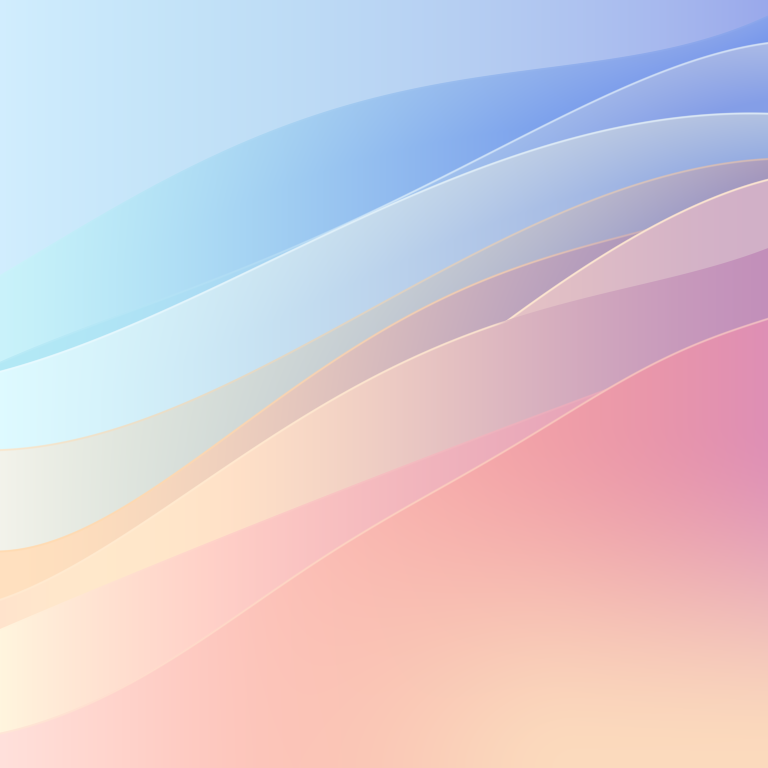
This background is drawn by a Shadertoy shader. Its source:

```glsl
// Pastel layered waves sweeping from pale blue down to coral and peach.
#define RIM_WIDTH 0.0011
#define SHADE_DEPTH 0.075
#define SHADE_TINT vec3(-0.15, -0.11, 0.005)
#define RIM_ICE vec3(0.93, 0.98, 1.0)
#define RIM_CREAM vec3(1.0, 0.92, 0.82)
#define RIM_GOLD vec3(1.0, 0.85, 0.68)
#define FLOOR_PEACH vec3(0.985, 0.855, 0.74)

// Smooth curve through five heights evenly spaced over x = 0..1.
float wave(float x, float start, vec4 heights) {
    vec4 d1 = heights - vec4(start, heights.xyz);
    vec3 d2 = d1.yzw - d1.xyz;
    vec2 d3 = d2.yz - d2.xy;
    float d4 = d3.y - d3.x;
    float t = 4.0 * x;
    return start + t * (d1.x + (t - 1.0) / 2.0 * (d2.x
         + (t - 2.0) / 3.0 * (d3.x + (t - 3.0) / 4.0 * d4)));
}

// Smooth horizontal gradient through four evenly spaced colours.
vec3 ramp(float x, mat4x3 c) {
    vec3 d1 = c[1] - c[0];
    vec3 d2 = c[2] - 2.0 * c[1] + c[0];
    vec3 d3 = c[3] - 3.0 * c[2] + 3.0 * c[1] - c[0];
    float t = 3.0 * x;
    return clamp(c[0] + t * (d1 + (t - 1.0) / 2.0 * (d2 + (t - 2.0) / 3.0 * d3)), 0.0, 1.0);
}

// Fills everything below the edge, then lights its rim.
void layer(inout vec3 color, vec2 uv, float edge, vec3 fill, float shade, vec3 rim, float glow) {
    float pixel = 1.0 / iResolution.y;
    float slope = dFdx(edge) * iResolution.x;
    float depth = (edge - uv.y) / sqrt(1.0 + slope * slope);
    fill += SHADE_TINT * shade * uv.x * uv.x * clamp(depth / SHADE_DEPTH, 0.0, 1.0);
    color = mix(color, fill, smoothstep(-0.7 * pixel, 0.7 * pixel, depth));
    float line = 1.0 - smoothstep(0.0, RIM_WIDTH + pixel, abs(depth - RIM_WIDTH));
    color = mix(color, rim, line * glow);
}

void mainImage(out vec4 fragColor, in vec2 fragCoord) {
    vec2 uv = fragCoord / iResolution.xy;
    float x = uv.x;

    // Sky
    vec3 color = ramp(x, mat4x3(0.82, 0.93, 0.995, 0.75, 0.87, 0.965,
                                0.70, 0.79, 0.945, 0.60, 0.66, 0.92));

    // Blue waves
    vec3 fill = ramp(x, mat4x3(0.79, 0.95, 0.98, 0.66, 0.835, 0.95,
                               0.57, 0.70, 0.925, 0.53, 0.64, 0.92));
    float edge = wave(x, 0.642, vec4(0.784, 0.876, 0.917, 0.980));
    layer(color, uv, edge, fill, 1.0, RIM_ICE, 0.04);

    fill = ramp(x, mat4x3(0.70, 0.91, 0.96, 0.66, 0.84, 0.95,
                          0.62, 0.73, 0.92, 0.67, 0.73, 0.90));
    edge = wave(x, 0.529, vec4(0.626, 0.733, 0.858, 0.945));
    layer(color, uv, edge, fill, 1.0, RIM_ICE, 0.1 + 0.5 * smoothstep(0.3, 0.55, x));

    fill = ramp(x, mat4x3(0.87, 0.98, 1.0, 0.80, 0.90, 0.95,
                          0.745, 0.81, 0.90, 0.70, 0.76, 0.88));
    edge = wave(x, 0.517, vec4(0.613, 0.7305, 0.822, 0.853));
    layer(color, uv, edge, fill, 1.0, RIM_ICE, 0.65);

    // Grey and sand waves
    fill = ramp(x, mat4x3(0.95, 0.95, 0.92, 0.82, 0.85, 0.84,
                          0.74, 0.75, 0.81, 0.68, 0.62, 0.74));
    edge = wave(x, 0.415, vec4(0.480, 0.608, 0.732, 0.794));
    layer(color, uv, edge, fill, 0.8, RIM_GOLD, 0.45);

    fill = ramp(x, mat4x3(1.0, 0.88, 0.75, 0.92, 0.80, 0.74,
                          0.76, 0.66, 0.74, 0.64, 0.55, 0.71));
    edge = wave(x, 0.283, vec4(0.400, 0.572, 0.677, 0.755));
    layer(color, uv, edge, fill, 0.3, RIM_GOLD, 0.7 - 0.4 * smoothstep(0.6, 0.9, x));

    // Mauve crest rising out of the peach wave
    fill = mix(vec3(0.90, 0.765, 0.77), vec3(0.82, 0.69, 0.78), smoothstep(0.6, 1.0, x));
    edge = wave(x, 0.010, vec4(0.245, 0.458, 0.646, 0.767));
    layer(color, uv, edge, fill, 0.0, RIM_CREAM, 0.9);

    // Peach wave
    fill = ramp(x, mat4x3(1.0, 0.89, 0.80, 0.99, 0.87, 0.78,
                          0.86, 0.71, 0.75, 0.76, 0.56, 0.73));
    edge = wave(x, 0.220, vec4(0.363, 0.517, 0.609, 0.677));
    layer(color, uv, edge, fill, 0.0, RIM_CREAM, 0.8 * (1.0 - smoothstep(0.64, 0.67, x)));

    // Pink wave
    fill = ramp(x, mat4x3(1.0, 0.96, 0.87, 0.99, 0.79, 0.77,
                          0.92, 0.67, 0.73, 0.89, 0.58, 0.71));
    edge = wave(x, 0.181, vec4(0.285, 0.384, 0.479, 0.570));
    layer(color, uv, edge, fill, 0.0, RIM_CREAM, 0.1);

    // Coral foreground, warming toward the lower right
    fill = ramp(x, mat4x3(1.0, 0.88, 0.86, 0.99, 0.76, 0.73,
                          0.95, 0.64, 0.66, 0.87, 0.56, 0.71));
    float warmth = (1.0 - smoothstep(0.0, 0.45, uv.y)) * smoothstep(0.2, 0.75, x);
    fill = mix(fill, FLOOR_PEACH, warmth);
    edge = wave(x, 0.046, vec4(0.160, 0.324, 0.470, 0.586)) - 0.01 * x * sin(12.5664 * x);
    layer(color, uv, edge, fill, 0.0, RIM_CREAM, 0.5);

    fragColor = vec4(color, 1.0);
}
```
